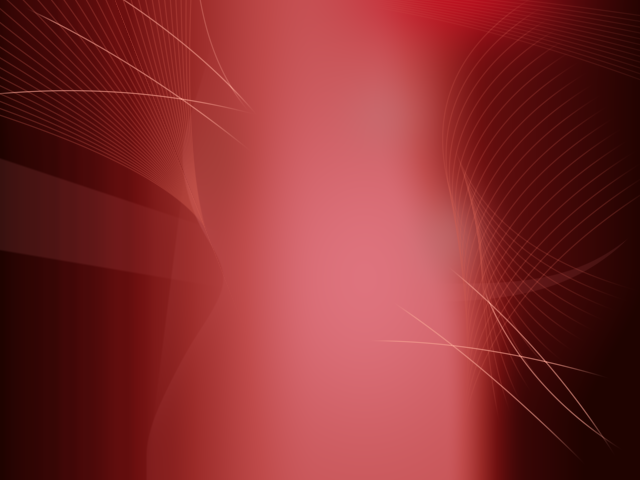
Give the GLSL for this background, as a Shadertoy shader.

```glsl
// Soft crimson backdrop with a rosy central glow, translucent sheets and fans of fine curved strands.

const float ASPECT = 4.0 / 3.0;
const float LINE_WIDTH = 0.0016;
const float STREAK_AMOUNT = 0.025;
const vec3 STRAND_COLOR = vec3(0.96, 0.62, 0.56);
const vec3 FAN_COLOR = vec3(0.82, 0.36, 0.31);
const vec3 SHEET_COLOR = vec3(0.84, 0.42, 0.43);
const vec3 SCARLET = vec3(0.78, 0.06, 0.13);
const vec3 DUSTY_ROSE = vec3(0.75, 0.47, 0.48);
const vec3 BRICK = vec3(0.63, 0.25, 0.22);
const vec3 RAMP[6] = vec3[6](
    vec3(0.12, 0.01, 0.00), vec3(0.27, 0.03, 0.03), vec3(0.43, 0.06, 0.06),
    vec3(0.60, 0.16, 0.15), vec3(0.75, 0.29, 0.29), vec3(0.87, 0.45, 0.49));

float hash(float n) { return fract(sin(n * 91.7) * 4375.5); }

float noise(float x) {
    float f = fract(x);
    return mix(hash(floor(x)), hash(floor(x) + 1.0), f * f * (3.0 - 2.0 * f));
}

float cross2(vec2 a, vec2 b) { return a.x * b.y - a.y * b.x; }

float bump(float x, float centre, float size) {
    float d = (x - centre) / size;
    return exp(-d * d);
}

float glow(vec2 p, vec2 centre, vec2 size) {
    vec2 d = (p - centre) / size;
    return exp(-dot(d, d));
}

vec3 ramp(float tone) {
    vec3 color = RAMP[0];
    for (int i = 1; i < 6; i++)
        color = mix(color, RAMP[i], clamp(tone * 5.0 - float(i - 1), 0.0, 1.0));
    return color;
}

// Quadratic curve from a to c with control b, through its implicit form t*t - v = 0
float strand(vec2 p, vec2 a, vec2 b, vec2 c) {
    vec2 e1 = 2.0 * (b - a), e2 = a - 2.0 * b + c, d = p - a;
    float area = cross2(e1, e2);
    float t = cross2(d, e2) / area;
    float v = cross2(e1, d) / area;
    vec2 gradient = (2.0 * t * vec2(e2.y, -e2.x) - vec2(-e1.y, e1.x)) / area;
    float dist = abs(t * t - v) / max(length(gradient), 1e-4);
    float ends = smoothstep(0.0, 0.15, t) * (1.0 - smoothstep(0.75, 1.0, t));
    return ends * (1.0 - smoothstep(0.0, max(LINE_WIDTH, 1.3 / iResolution.y), dist));
}

// Family of strands blended between two outer curves
float fan(vec2 p, vec2 a0, vec2 b0, vec2 c0, vec2 a1, vec2 b1, vec2 c1, int count) {
    float sum = 0.0;
    for (int i = 0; i < count; i++) {
        float s = float(i) / float(count - 1);
        sum += strand(p, mix(a0, a1, s), mix(b0, b1, s), mix(c0, c1, s));
    }
    return min(sum, 2.5);
}

// Broad light: bright centre, dark sides
float backdropTone(vec2 uv) {
    float plateau = 0.84 + 0.16 * glow(uv, vec2(0.57, 0.42), vec2(0.2, 0.35));
    float left = plateau * smoothstep(-0.05, 0.5, uv.x);
    left += 0.08 * smoothstep(0.65, 1.0, uv.y) * (1.0 - smoothstep(0.1, 0.35, uv.x));
    float right = 1.4 * (1.0 - uv.x) + 0.02 - 0.14 * (1.0 - smoothstep(0.1, 0.45, uv.y));
    float edge = 0.68 + 0.08 * (1.0 - smoothstep(0.3, 0.75, uv.y));
    float soft = mix(0.065, 0.1, smoothstep(0.1, 0.7, uv.y));
    float tone = mix(left, right, smoothstep(edge - soft, edge + soft, uv.x));
    float streak = noise(uv.x * 70.0) + noise(uv.x * 29.0) - 1.0;
    return tone + STREAK_AMOUNT * streak * (1.0 - smoothstep(0.1, 0.4, uv.x));
}

// Translucent folds, band and crescent
float sheets(vec2 p) {
    float foldX = mix(0.305, 0.40, smoothstep(0.05, 0.35, p.y)) + 0.065 * bump(p.y, 0.42, 0.1)
        - 0.02 * bump(p.y, 0.67, 0.1) + 0.05 * smoothstep(0.7, 1.0, p.y);
    float d = p.x - foldX;
    float fold = smoothstep(-0.002, 0.003, d) * exp(-max(d, 0.0) / 0.05);
    float sum = fold * (0.10 + 0.22 * bump(p.y, 0.58, 0.1)) * (1.0 - smoothstep(0.75, 0.95, p.y));

    float d2 = p.x - 0.326 - 0.126 * (p.y - 0.18);
    sum += 0.10 * smoothstep(-0.002, 0.003, d2) * exp(-max(d2, 0.0) / 0.07) * bump(p.y, 0.4, 0.2);

    float band = smoothstep(-0.003, 0.003, 0.67 - 0.333 * p.x - p.y)
        * smoothstep(-0.003, 0.003, p.y - 0.479 + 0.168 * p.x);
    sum += 0.14 * band * (1.0 - smoothstep(0.2, 0.5, p.x));

    float u = clamp((p.x - 0.8) / 0.514, 0.0, 1.0);
    float offset = abs(p.y - 0.39 - 0.118 * u * u * u * u);
    float crescent = 1.0 - smoothstep(-0.002, 0.002, offset - 0.02 * (1.0 - u * u));
    return sum + 0.13 * crescent * smoothstep(0.0, 0.35, u) * (1.0 - smoothstep(0.96, 1.0, u));
}

void mainImage(out vec4 fragColor, in vec2 fragCoord) {
    vec2 uv = fragCoord / iResolution.xy;
    vec2 p = uv * vec2(ASPECT, 1.0);

    // Backdrop and coloured glows
    vec3 color = ramp(backdropTone(uv));
    color = mix(color, SCARLET, 0.85 * glow(p, vec2(0.96, 1.02), vec2(0.2, 0.11)));
    color = mix(color, DUSTY_ROSE, 0.55 * glow(p, vec2(0.937, 0.505), vec2(0.075, 0.09)));
    color = mix(color, DUSTY_ROSE, 0.35 * glow(p, vec2(0.807, 0.757), vec2(0.09, 0.08)));
    color = mix(color, BRICK, 0.5 * glow(p, vec2(0.443, 0.67), vec2(0.08, 0.12)));
    color = mix(color, SHEET_COLOR, sheets(p));

    // Faint fans
    float web = 0.27 * fan(p, vec2(-0.35, 0.86), vec2(0.33, 0.69), vec2(0.43, 0.52),
        vec2(0.43, 1.45), vec2(0.36, 0.74), vec2(0.43, 0.52), 34);
    web += 0.23 * fan(p, vec2(1.128, 1.017), vec2(0.79, 0.818), vec2(1.007, 0.444),
        vec2(1.372, 0.618), vec2(1.007, 0.392), vec2(0.964, 0.097), 18);
    web += 0.20 * fan(p, vec2(0.946, 0.696), vec2(1.016, 0.479), vec2(1.337, 0.392),
        vec2(0.998, 0.566), vec2(1.007, 0.271), vec2(1.042, 0.115), 14);
    web += 0.13 * fan(p, vec2(0.75, 1.03), vec2(1.07, 1.01), vec2(1.45, 0.95),
        vec2(0.75, 0.99), vec2(1.07, 0.94), vec2(1.45, 0.79), 12);
    color = mix(color, FAN_COLOR, min(web, 0.6));

    // Bright single strands
    float bright = strand(p, vec2(-0.05, 0.80), vec2(0.26, 0.835), vec2(0.538, 0.76));
    bright += strand(p, vec2(0.05, 0.985), vec2(0.295, 0.87), vec2(0.53, 0.679));
    bright += strand(p, vec2(0.22, 1.025), vec2(0.417, 0.9), vec2(0.538, 0.757));
    bright += 0.5 * strand(p, vec2(0.41, 1.05), vec2(0.43, 0.87), vec2(0.52, 0.766));
    bright += strand(p, vec2(0.764, 0.29), vec2(0.998, 0.292), vec2(1.276, 0.21));
    bright += strand(p, vec2(0.816, 0.372), vec2(0.998, 0.253), vec2(1.224, 0.028));
    bright += strand(p, vec2(0.929, 0.448), vec2(1.137, 0.28), vec2(1.285, 0.045));
    bright += strand(p, vec2(1.003, 0.41), vec2(1.085, 0.193), vec2(1.302, 0.059));
    color = mix(color, STRAND_COLOR, min(0.6 * bright, 0.85));

    fragColor = vec4(color, 1.0);
}
```
